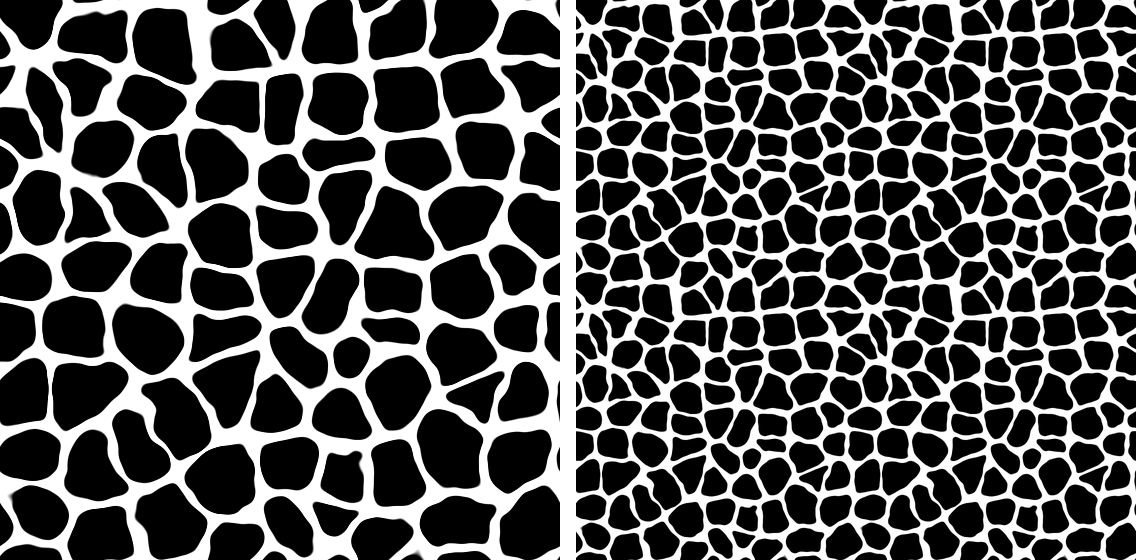
Left, the tile; right, the same tile 2 across and 2 down.
This pattern is drawn by a three.js fragment shader. Its source:

```glsl
// Giraffe-like hide: rounded, wobbly black patches split by white channels, tiling.
varying vec2 vUv;

const vec3 PATCH_COLOR = vec3(0.0);
const vec3 CHANNEL_COLOR = vec3(1.0);
const float CELLS = 9.0;          // patches across the tile
const float JITTER = 0.84;        // irregularity of the patch centres
const float HALF_CHANNEL = 0.062; // half channel width, in cells
const float ROUNDING = 0.078;     // corner rounding, in cells
const float WARP_PERIOD = 18.0;   // noise steps across the tile
const float WARP_AMOUNT = 0.22;   // bending of the channels, in cells
const float RIM_PERIOD = 36.0;    // noise steps across the tile
const float RIM_AMOUNT = 0.07;    // separate wobble of each patch rim, in cells
const float EDGE_SOFTNESS = 0.0012; // half blur width, in canvas units

float hash(vec2 p) {
  return fract(sin(dot(p, vec2(127.1, 311.7))) * 43758.5453);
}

vec2 wrapCell(vec2 id, float period) {
  return floor(mod(id + 0.5, period));
}

// Value noise that repeats after a whole number of steps
float noise(vec2 p, float period, float seed) {
  vec2 i = floor(p);
  vec2 f = fract(p);
  f = f * f * f * (f * (f * 6.0 - 15.0) + 10.0);
  float a = hash(wrapCell(i, period) + seed);
  float b = hash(wrapCell(i + vec2(1.0, 0.0), period) + seed);
  float c = hash(wrapCell(i + vec2(0.0, 1.0), period) + seed);
  float d = hash(wrapCell(i + vec2(1.0, 1.0), period) + seed);
  return mix(mix(a, b, f.x), mix(c, d, f.x), f.y);
}

vec2 patchCentre(vec2 id) {
  vec2 w = wrapCell(id, CELLS);
  vec2 r = vec2(hash(w + 3.7), hash(w + 41.3));
  return id + 0.5 + JITTER * (r - 0.5);
}

// Smooth distance to the patch border; also returns the patch id
float borderDistance(vec2 p, out vec2 nearestId) {
  vec2 base = floor(p);
  vec2 toNearest = vec2(0.0);
  float best = 100.0;
  nearestId = base;
  for (int y = -2; y <= 2; y++) {
    for (int x = -2; x <= 2; x++) {
      vec2 id = base + vec2(float(x), float(y));
      vec2 toCentre = patchCentre(id) - p;
      float d = dot(toCentre, toCentre);
      if (d < best) {
        best = d;
        toNearest = toCentre;
        nearestId = id;
      }
    }
  }

  // Exponential smooth minimum over all bisectors rounds the corners
  float sum = 0.0;
  for (int y = -2; y <= 2; y++) {
    for (int x = -2; x <= 2; x++) {
      if (x == 0 && y == 0) continue;
      vec2 toOther = patchCentre(nearestId + vec2(float(x), float(y))) - p;
      vec2 axis = normalize(toOther - toNearest);
      float d = dot(0.5 * (toNearest + toOther), axis);
      sum += exp(-d / ROUNDING);
    }
  }
  return -ROUNDING * log(sum);
}

void main() {
  // Bend the whole layout a little
  vec2 q = vUv * WARP_PERIOD;
  vec2 warp = vec2(noise(q, WARP_PERIOD, 11.3), noise(q, WARP_PERIOD, 67.9)) - 0.5;

  vec2 id;
  float border = borderDistance(vUv * CELLS + WARP_AMOUNT * warp, id);

  // Give every patch its own uneven rim
  float seed = 90.0 * hash(wrapCell(id, CELLS) + 23.1);
  float rim = noise(vUv * RIM_PERIOD, RIM_PERIOD, seed) - 0.5;
  float d = border - HALF_CHANNEL + RIM_AMOUNT * rim;

  float soft = EDGE_SOFTNESS * CELLS;
  float inside = smoothstep(-soft, soft, d);
  gl_FragColor = vec4(mix(CHANNEL_COLOR, PATCH_COLOR, inside), 1.0);
}
```
